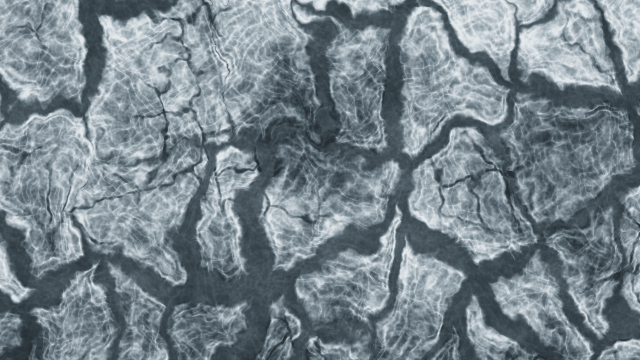
This texture is drawn by a Shadertoy shader. Its source:

```glsl
vec2 hash2(vec2 p) {
    p = vec2(dot(p, vec2(127.1, 311.7)), dot(p, vec2(269.5, 183.3)));
    return fract(sin(p) * 43758.5);
}

float corner(vec2 cell, vec2 offset) {
    return dot(hash2(cell) * 2.0 - 1.0, offset);
}

float gradNoise(vec2 p) {
    vec2 i = floor(p), f = fract(p);
    vec2 u = f * f * f * (f * (f * 6.0 - 15.0) + 10.0);
    vec2 e = vec2(1, 0);
    return mix(mix(corner(i, f), corner(i + e, f - e), u.x),
               mix(corner(i + e.yx, f - e.yx), corner(i + 1.0, f - 1.0), u.x), u.y);
}

mat2 rotation(float a) {
    return mat2(cos(a), sin(a), -sin(a), cos(a));
}

float fbm(vec2 p) {
    float sum = 0.0, amp = 1.0;
    for (int i = 0; i < 5; i++) {
        sum += amp * gradNoise(p);
        p = rotation(0.6) * p * 2.03 + 5.3;
        amp *= 0.52;
    }
    return sum;
}

// Thin bright lines along the zero crossings of the noise
float vein(vec2 p, float sharpness) {
    return exp(-sharpness * abs(gradNoise(p)));
}

// Voronoi plates: x = distance to the nearest border, yz = plate id
vec3 plates(vec2 p) {
    vec2 base = floor(p), f = fract(p), nearest = vec2(0), home = vec2(0);
    float best = 9.0, edge = 9.0;
    for (int y = -1; y <= 1; y++)
    for (int x = -1; x <= 1; x++) {
        vec2 g = vec2(x, y), r = g + hash2(base + g) - f;
        if (dot(r, r) < best) {
            best = dot(r, r);
            nearest = r;
            home = g;
        }
    }
    for (int y = -2; y <= 2; y++)
    for (int x = -2; x <= 2; x++) {
        vec2 g = home + vec2(x, y), r = g + hash2(base + g) - f;
        vec2 d = r - nearest;
        if (dot(d, d) > 0.0001) edge = min(edge, dot(0.5 * (nearest + r), normalize(d)));
    }
    return vec3(edge, base + home);
}

void mainImage(out vec4 fragColor, in vec2 fragCoord) {
    vec2 p = fragCoord / iResolution.y;
    vec2 uv = fragCoord / iResolution.xy;
    vec2 bend = vec2(fbm(p * 3.5), fbm(p * 3.5 + 31.0));
    vec2 jag = vec2(gradNoise(p * 21.0), gradNoise(p * 21.0 + 9.0));
    vec2 warped = p + 0.11 * bend + 0.014 * jag;

    // Wide leads and a finer, broken network of fractures
    vec3 plate = plates(warped * vec2(3.7, 3.3) + 4.0);
    float width = 0.042 + 0.17 * gradNoise(p * 2.3 + 3.0) + 0.03 * gradNoise(p * 9.0);
    float gap = plate.x - width;
    float lead = 1.0 - smoothstep(-0.015, 0.03, gap);
    float shelf = 1.0 - smoothstep(0.0, 0.12, gap);
    float fine = plates(warped * 7.5 + 0.04 * jag + 17.0).x;
    float fracture = (1.0 - smoothstep(0.01, 0.07, fine)) * smoothstep(-0.05, 0.25, gradNoise(p * 3.0 + 8.0));

    // Frost fibres, with their own direction on each plate
    vec2 flow = rotation(6.28 * hash2(plate.yz).x) * (p + 0.09 * bend);
    float fibres = vein(flow * vec2(11, 34), 7.0) + 0.8 * vein(flow.yx * vec2(16, 46) + 5.0, 8.0)
                 + 0.7 * vein((p + 0.06 * bend) * 24.0, 9.0);
    float grain = gradNoise(p * 85.0) + 0.8 * gradNoise(p * 140.0 + 3.0);

    // Brightness of the ice
    float clouds = fbm(p * 2.2 + 0.5 * bend + 12.0);
    float tone = 0.53 + 0.22 * (uv.y - 0.45) + 0.32 * clouds + 0.12 * (hash2(plate.yz + 2.0).y - 0.5);
    tone += 0.2 * (fibres - 0.75) + 0.13 * grain + 0.18 * bend.x;
    tone -= 0.22 * smoothstep(0.1, 0.5, fbm(p * 1.7 + 21.0));
    tone -= 0.28 * fracture;

    // Pale rims beside the dark water
    float rimNoise = smoothstep(-0.3, 0.3, gradNoise(p * 7.0 + 40.0));
    tone -= 0.13 * shelf;
    tone += 0.34 * rimNoise * exp(-pow((gap - 0.055) / 0.025, 2.0));
    tone += 0.14 * exp(-pow((gap - 0.13) / 0.022, 2.0));
    float water = 0.25 + 0.13 * fbm(p * 7.0) + 0.05 * grain + 0.04 * fibres;
    tone = mix(tone, water, 0.93 * lead);

    // Soft shoulders, darkened corners and a blue-grey tint
    tone -= 0.18 * dot(uv - 0.5, uv - 0.5);
    tone = mix(0.18, 0.91, smoothstep(0.02, 1.02, tone));
    vec3 ice = tone + vec3(-0.06, 0.0, 0.035) * 4.0 * tone * (1.0 - tone);
    fragColor = vec4(ice, 1.0);
}
```
